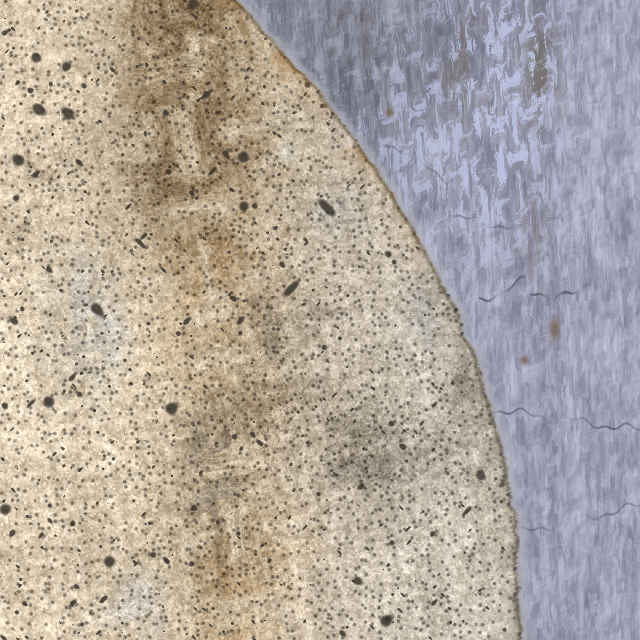
Give the GLSL for this texture, as a Shadertoy shader.

```glsl
float hash(vec2 p) {
    return fract(sin(dot(p, vec2(127.1, 311.7))) * 43758.5);
}

// Cellular noise: distance to the nearest point, and its random value
vec2 cells(vec2 p) {
    vec2 nearest = vec2(9.0, 0.0);
    for (int y = -1; y <= 1; y++)
    for (int x = -1; x <= 1; x++) {
        vec2 cell = floor(p) + vec2(x, y);
        vec2 point = cell + 0.1 + 0.8 * vec2(hash(cell), hash(cell + 41.7));
        float d = distance(p, point);
        if (d < nearest.x) nearest = vec2(d, hash(cell + 17.3));
    }
    return nearest;
}

// Layered, warped sines, roughly -0.7 to 0.7
float waves(vec2 p) {
    float sum = 0.0, amp = 0.5;
    for (int i = 0; i < 6; i++) {
        p = mat2(0.8, 0.6, -0.6, 0.8) * p * 1.75 + 1.7;
        p += 0.9 * sin(p.yx * 1.2 + float(i));
        sum += amp * sin(p.x) * sin(p.y);
        amp *= 0.72;
    }
    return sum;
}

float blob(vec2 uv, vec2 centre, vec2 radii) {
    vec2 q = (uv - centre) / radii;
    return exp(-dot(q, q));
}

float crack(vec2 uv, vec2 a, vec2 b) {
    uv.y += 0.005 * sin(uv.x * 75.0) + 0.003 * sin(uv.x * 190.0 + 1.0);
    vec2 along = b - a;
    float t = clamp(dot(uv - a, along) / dot(along, along), 0.0, 1.0);
    float d = length(uv - a - along * t);
    return (1.0 - smoothstep(0.0006, 0.003, d)) * (0.55 + 0.45 * sin(t * 9.0 + 0.6));
}

vec3 concrete(vec2 uv, float side) {
    float broad = waves(uv * 6.0);
    float mid = waves(uv * 20.0 + 5.0);
    float fine = waves(uv * 75.0 + 2.0);
    vec3 col = mix(vec3(0.87, 0.81, 0.71), vec3(0.80, 0.76, 0.70), smoothstep(0.3, 0.65, uv.x));

    // Ochre run-off and the dark stain at its head
    float centre = mix(0.37, 0.30, smoothstep(0.3, 0.9, uv.y));
    float band = exp(-pow((uv.x - centre + 0.03 * broad) / 0.11, 2.0));
    col = mix(col, vec3(0.66, 0.54, 0.38), band * clamp(0.48 + 0.6 * mid, 0.0, 0.8));
    float head = blob(uv, vec2(0.29, 0.96), vec2(0.11, 0.20)) + 0.6 * blob(uv, vec2(0.29, 0.71), vec2(0.12, 0.11));
    col = mix(col, vec3(0.42, 0.34, 0.24), clamp(head * (0.6 + 0.8 * mid + 0.5 * fine), 0.0, 0.85));
    col = mix(col, vec3(0.52, 0.40, 0.26), 0.6 * blob(uv, vec2(0.37, 0.13), vec2(0.05, 0.05)) * (0.8 + mid));

    // Grey weathering, smooth worn patches and pale bloom
    float grey = blob(uv, vec2(0.56, 0.29), vec2(0.13, 0.07)) + blob(uv, vec2(0.34, 0.26), vec2(0.06, 0.12))
               + 0.7 * blob(uv, vec2(0.45, 0.46), vec2(0.10, 0.12)) + blob(uv, vec2(0.73, 0.38), vec2(0.03, 0.06));
    col = mix(col, vec3(0.47, 0.44, 0.39), clamp(grey * (0.38 + 0.8 * mid), 0.0, 0.7));
    float worn = blob(uv, vec2(0.14, 0.49), vec2(0.06, 0.09)) + blob(uv, vec2(0.67, 0.52), vec2(0.03, 0.07))
               + 0.7 * blob(uv, vec2(0.53, 0.67), vec2(0.05, 0.04)) + 0.7 * blob(uv, vec2(0.22, 0.05), vec2(0.06, 0.06));
    col = mix(col, vec3(0.71, 0.70, 0.68), clamp(worn * (0.6 + mid), 0.0, 0.75));
    col = mix(col, vec3(0.88, 0.86, 0.80), 0.8 * blob(uv, vec2(0.45, 0.76), vec2(0.018)));
    col += 0.06 * broad + 0.07 * mid + 0.09 * fine;

    // Sandy grain and dark specks
    col += 0.17 * (cells(uv * 240.0).y - 0.5) + 0.07 * (cells(uv * 110.0).y - 0.5);
    vec2 speck = cells(uv * 95.0 + 3.0);
    col *= 1.0 - 0.4 * step(0.62, speck.y) * (1.0 - smoothstep(0.12, 0.4, speck.x));

    // Air pits: fewer large ones, many small ones
    for (int i = 0; i < 3; i++) {
        float scale = 15.0 * pow(1.9, float(i));
        vec2 pit = cells(uv * scale + 0.12 * sin(uv.yx * scale * 5.0) + float(i) * 9.0);
        float radius = 0.17 * smoothstep(0.62 + 0.2 * uv.x, 1.0, pit.y);
        float hole = (1.0 - smoothstep(radius * 0.55, radius + 0.03, pit.x)) * step(0.03, radius);
        col = mix(col, vec3(0.22, 0.20, 0.17), 0.85 * hole);
    }
    float hollow = length((uv - vec2(0.752, 0.257)) * vec2(1.2, 1.0)) + 0.003 * fine;
    col = mix(col, vec3(0.24, 0.23, 0.21), 0.85 * (1.0 - smoothstep(0.006, 0.013, hollow)));

    // Stained, shaded margin beside the slab
    float margin = exp(side * 45.0) * clamp(0.55 + mid, 0.0, 1.0);
    vec3 rust = mix(vec3(0.48, 0.45, 0.40), vec3(0.62, 0.47, 0.28), smoothstep(0.4, 0.8, uv.y));
    return mix(col, rust, 0.75 * margin);
}

vec3 slab(vec2 uv, float side) {
    float broad = waves(uv * vec2(9.0, 5.0) + 3.0);
    float streak = waves(uv * vec2(48.0, 9.0));
    float fibre = cells(uv * vec2(210.0, 55.0)).y - 0.5;
    float flake = waves(uv * vec2(85.0, 38.0) + 8.0);
    vec3 col = mix(vec3(0.57, 0.58, 0.65), vec3(0.63, 0.63, 0.71), smoothstep(0.45, 0.95, uv.x));
    col = mix(col, vec3(0.49, 0.49, 0.53), 0.75 * blob(uv, vec2(0.55, 0.95), vec2(0.16, 0.16)));
    col += 0.04 * broad + 0.07 * streak + 0.10 * fibre + 0.05 * flake;

    // Lavender lime flakes, then brown vertical scars
    float lime = blob(uv, vec2(0.80, 0.87), vec2(0.08, 0.25)) + 0.6 * blob(uv, vec2(0.66, 0.79), vec2(0.12, 0.18)) + 0.12;
    col = mix(col, vec3(0.75, 0.78, 0.91), clamp(lime, 0.0, 1.0) * 0.8 * smoothstep(-0.05, 0.4, flake + 0.5 * streak));
    float scar = blob(uv, vec2(0.845, 0.89), vec2(0.025, 0.09)) + 0.6 * blob(uv, vec2(0.72, 0.92), vec2(0.04, 0.1))
               + 0.5 * blob(uv, vec2(0.83, 0.64), vec2(0.025, 0.07));
    col = mix(col, vec3(0.43, 0.41, 0.39), clamp(scar * smoothstep(-0.15, 0.35, streak - 0.5 * flake), 0.0, 0.8));

    // Hairline cracks and rust spots
    float lines = crack(uv, vec2(0.75, 0.53), vec2(0.82, 0.562)) + crack(uv, vec2(0.83, 0.54), vec2(0.90, 0.54))
                + 0.8 * crack(uv, vec2(0.77, 0.36), vec2(1.0, 0.328)) + 0.6 * crack(uv, vec2(0.80, 0.165), vec2(1.0, 0.21))
                + 0.6 * crack(uv, vec2(0.71, 0.66), vec2(0.80, 0.645)) + 0.5 * crack(uv, vec2(0.60, 0.78), vec2(0.70, 0.72));
    col = mix(col, vec3(0.31, 0.31, 0.36), clamp(lines, 0.0, 1.0) * 0.75);
    float spots = blob(uv, vec2(0.866, 0.486), vec2(0.007, 0.015)) + blob(uv, vec2(0.82, 0.437), vec2(0.006))
                + blob(uv, vec2(0.609, 0.824), vec2(0.006));
    col = mix(col, vec3(0.47, 0.40, 0.33), clamp(spots, 0.0, 0.8));

    // Pale chipped lip
    float lip = 1.0 - smoothstep(0.004, 0.014, side + 0.006 * flake);
    return mix(col, vec3(0.69, 0.70, 0.73), 0.65 * lip);
}

void mainImage(out vec4 fragColor, in vec2 fragCoord) {
    vec2 uv = fragCoord / iResolution.xy;
    float edge = 0.817 - 0.446 * pow(uv.y, 2.15) + 0.008 * waves(vec2(uv.y * 14.0, 1.0));
    float side = (uv.x - edge) * 0.8;
    vec3 col = mix(concrete(uv, min(side, 0.0)), slab(uv, max(side, 0.0)), smoothstep(-0.0015, 0.0015, side));
    col *= 1.0 - 0.3 * exp(-pow((side + 0.003) / 0.003, 2.0));
    fragColor = vec4(clamp(col, 0.0, 1.0), 1.0);
}
```
